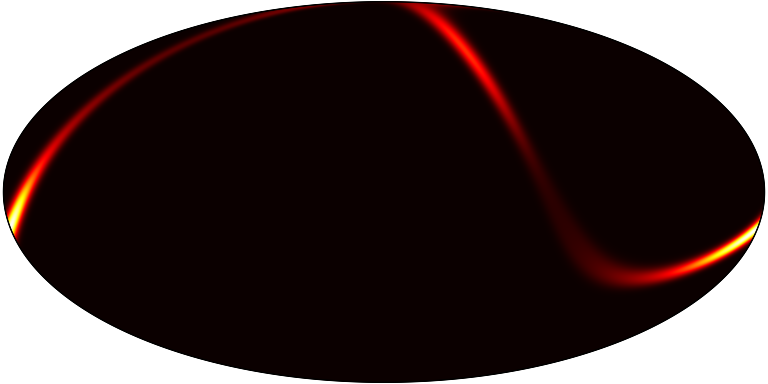
This background is drawn by a WebGL 1 fragment shader. Its source:

```glsl
precision highp float;

uniform vec2 u_resolution;

const float PI = 3.14159265;
const vec2 MAP_RADII = vec2(0.991, 0.4955);
const float OUTLINE_HALF_WIDTH = 0.002;

// Approximate signed distance to an axis-aligned ellipse
float ellipseDistance(vec2 p, vec2 radii) {
    float k = length(p / radii);
    float slope = length(p / (radii * radii));
    return k * (k - 1.0) / max(slope, 0.0001);
}

// Inverse Mollweide projection: unit disc to a direction on the sphere
vec3 mollweideToSphere(vec2 q) {
    float theta = asin(clamp(q.y, -1.0, 1.0));
    float longitude = PI * clamp(q.x / max(cos(theta), 0.0001), -1.0, 1.0);
    float z = (2.0 * theta + sin(2.0 * theta)) / PI;
    float r = sqrt(max(1.0 - z * z, 0.0));
    return vec3(r * cos(longitude), r * sin(longitude), z);
}

float gaussian(float x, float sigma) {
    return exp(-0.5 * x * x / (sigma * sigma));
}

// Smooth bump around a direction on the ring
float lobe(vec3 dir, vec3 center, float sharpness) {
    return exp(-sharpness * (1.0 - dot(dir, center)));
}

// Glowing small circle with two bright arcs and a faint forked arc
float ringIntensity(vec3 dir, vec3 axis, float cosRadius) {
    float height = dot(dir, axis);
    vec3 around = normalize(dir - axis * height + vec3(0.00001));

    vec3 hotSide = vec3(-0.762, -0.352, -0.543);
    vec3 warmSide = vec3(0.656, 0.154, 0.738);
    vec3 forkSide = vec3(0.29, 0.70, -0.64);

    float hot = lobe(around, hotSide, 9.0);
    float strength = 0.65 * hot
                   + 0.35 * lobe(around, hotSide, 1.2)
                   + 0.40 * lobe(around, warmSide, 5.0);

    float fork = max(dot(around, forkSide), 0.0);
    float split = 0.035 * fork * fork;
    float sigma = mix(0.036, 0.029, hot);
    float offset = height - cosRadius;
    float profile = 0.5 * (gaussian(offset - split, sigma)
                         + gaussian(offset + split, sigma));
    return strength * profile;
}

// Heat ramp: near-black, red, yellow, white
vec3 heatColor(float v) {
    return clamp(vec3(0.0416 + v / 0.381,
                      (v - 0.365) / 0.381,
                      (v - 0.746) / 0.254), 0.0, 1.0);
}

void main() {
    vec2 p = (gl_FragCoord.xy / u_resolution - 0.5) * vec2(2.0, 1.0);
    float pixel = 1.0 / u_resolution.y;

    // Ring on the projected sphere
    vec3 axis = normalize(vec3(-0.616, 0.640, 0.448));
    vec3 dir = mollweideToSphere(p / MAP_RADII);
    vec3 color = heatColor(ringIntensity(dir, axis, 0.494));

    // White surround and thin black outline
    float edge = ellipseDistance(p, MAP_RADII);
    color = mix(color, vec3(1.0), smoothstep(-0.5 * pixel, 0.5 * pixel, edge));
    float outline = 1.0 - smoothstep(-0.5 * pixel, 0.5 * pixel,
                                     abs(edge) - OUTLINE_HALF_WIDTH);
    color = mix(color, vec3(0.0), outline);

    gl_FragColor = vec4(color, 1.0);
}
```
